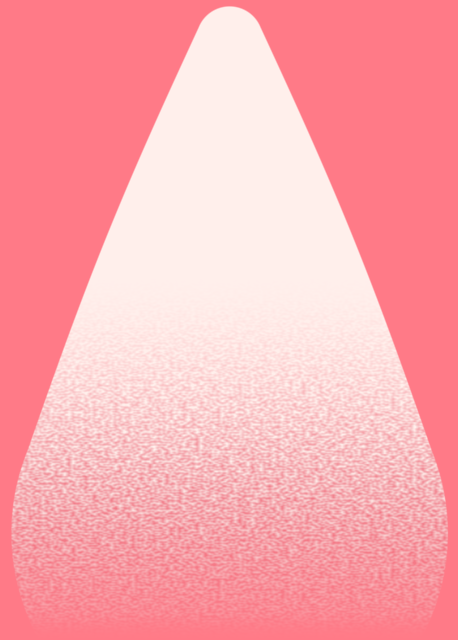
Give the GLSL for this background, as a Shadertoy shader.

```glsl
// A cream rounded cone on coral, dissolving downward into fine streaky grain.

#define CORAL vec3(1.0, 0.48, 0.53)
#define CREAM vec3(1.0, 0.937, 0.922)
#define BASE_CENTER vec2(0.001, 0.167)
#define BASE_RADIUS 0.341
#define TIP_RADIUS 0.052
#define CONE_HEIGHT 0.771
#define SIDE_BULGE 0.011
#define FADE_RANGE vec2(-0.1, 0.58)
#define GRAIN_SCALE vec2(150.0, 260.0)
#define GRAIN_STRENGTH 0.62
#define GRAIN_SHADE 0.05

// Pseudo-random gradient vector of a lattice point
vec2 gradientAt(vec2 cell) {
    vec3 q = fract(cell.xyx * vec3(0.1031, 0.1030, 0.0973));
    q += dot(q, q.yzx + 33.33);
    float angle = 6.28318 * fract((q.x + q.y) * q.z);
    return vec2(cos(angle), sin(angle));
}

float gradientNoise(vec2 p) {
    vec2 i = floor(p), f = fract(p);
    vec2 u = f * f * f * (f * (f * 6.0 - 15.0) + 10.0);
    vec2 e = vec2(0.0, 1.0);
    float low = mix(dot(gradientAt(i), f),
                    dot(gradientAt(i + e.yx), f - e.yx), u.x);
    float high = mix(dot(gradientAt(i + e.xy), f - e.xy),
                     dot(gradientAt(i + e.yy), f - e.yy), u.x);
    return mix(low, high, u.y);
}

// Distance to the hull of a large base circle and a small tip circle
float coneDistance(vec2 p) {
    p.x = abs(p.x);
    float slope = (BASE_RADIUS - TIP_RADIUS) / CONE_HEIGHT;
    float rise = sqrt(1.0 - slope * slope);
    float along = dot(p, vec2(-slope, rise));
    if (along < 0.0) return length(p) - BASE_RADIUS;
    if (along > rise * CONE_HEIGHT)
        return length(p - vec2(0.0, CONE_HEIGHT)) - TIP_RADIUS;
    float bulge = SIDE_BULGE * sin(3.14159 * along / (rise * CONE_HEIGHT));
    return dot(p, vec2(rise, slope)) - BASE_RADIUS - bulge;
}

void mainImage(out vec4 fragColor, in vec2 fragCoord) {
    // Height is one unit, x is centred
    vec2 p = (fragCoord - vec2(0.5 * iResolution.x, 0.0)) / iResolution.y;
    float pixel = 1.0 / iResolution.y;

    // Vertical dissolve
    float fade = smoothstep(FADE_RANGE.x, FADE_RANGE.y, p.y)
               * smoothstep(0.0, 0.05, p.y);
    float midtone = 4.0 * fade * (1.0 - fade);

    // Fine horizontal flecks with softer clumps
    float grain = gradientNoise(p * GRAIN_SCALE + 400.0)
                + 0.35 * gradientNoise(p * GRAIN_SCALE * 0.43 + 90.0);
    float cover = clamp(fade + GRAIN_STRENGTH * midtone * grain, 0.0, 1.0);
    vec3 powder = mix(CORAL, CREAM, cover);
    powder.r -= GRAIN_SHADE * midtone * (1.0 - cover * cover);

    // Cone over the flat ground
    float d = coneDistance(p - BASE_CENTER);
    float inside = 1.0 - smoothstep(-pixel, pixel, d);
    fragColor = vec4(mix(CORAL, powder, inside), 1.0);
}
```
